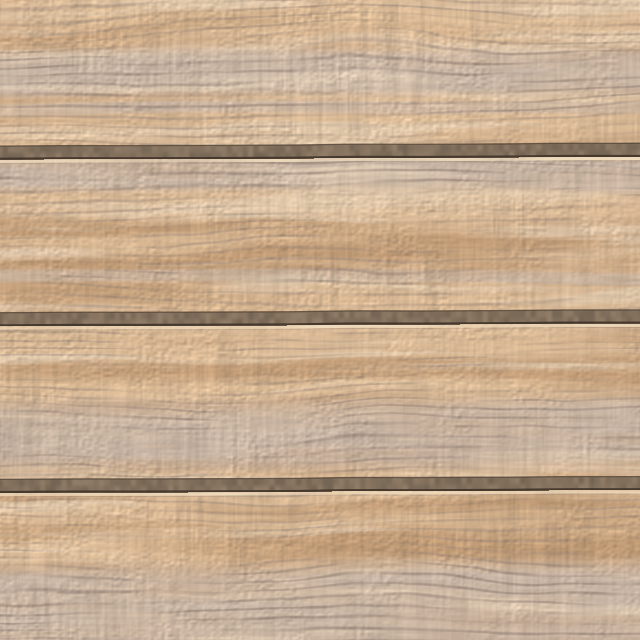
Reproduce this texture procedurally as a WebGL 2 fragment shader.

```glsl
#version 300 es
precision highp float;
// Four rough-sawn horizontal boards separated by shallow shadowed grooves.
// Each board layers tan and greyed bands, warped growth rings, upright saw
// marks and small pits, all made from value noise seeded by the board index.

#define PITCH 0.2604        // board plus groove height
#define TOP_OFFSET 0.0130   // part of the first board above the canvas
#define GROOVE 0.0215       // groove height
#define TILT 0.004          // slope of the boards across the canvas
#define RING_COUNT 68.0     // growth rings per canvas height
#define RING_DEPTH 0.55
#define SAW_DEPTH 0.13
#define FIBRE_DEPTH 0.07
#define PIT_DEPTH 0.16

uniform vec2 u_resolution;
out vec4 outColor;

const vec3 GOLD = vec3(0.85, 0.725, 0.585);
const vec3 TAN = vec3(0.755, 0.61, 0.465);
const vec3 PALE = vec3(0.89, 0.81, 0.71);
const vec3 WEATHERED = vec3(0.785, 0.71, 0.645);
const vec3 RING = vec3(0.59, 0.515, 0.47);
const vec3 GROOVE_FACE = vec3(0.51, 0.44, 0.365);
const vec3 SHADOW = vec3(0.25, 0.20, 0.16);
const vec3 BEVEL = vec3(0.94, 0.86, 0.74);

// Greyed band of each board: centre and half height, from the board top
const vec4 GREY_CENTRE = vec4(0.128, 0.022, 0.165, 0.185);
const vec4 GREY_HALF = vec4(0.036, 0.028, 0.052, 0.070);

float hash(vec2 p) {
  vec3 q = fract(vec3(p.xyx) * 0.1031);
  q += dot(q, q.yzx + 33.33);
  return fract((q.x + q.y) * q.z);
}

float noise(vec2 p) {
  vec2 i = floor(p), f = fract(p);
  f = f * f * (3.0 - 2.0 * f);
  return mix(mix(hash(i), hash(i + vec2(1, 0)), f.x),
             mix(hash(i + vec2(0, 1)), hash(i + vec2(1, 1)), f.x), f.y);
}

float fbm(vec2 p) {
  float sum = 0.0, gain = 0.5;
  for (int i = 0; i < 4; i++) {
    sum += gain * noise(p);
    p = p * 2.03 + 17.7;
    gain *= 0.5;
  }
  return sum / 0.9375;
}

// Antialiased coverage of a horizontal stripe
float stripe(float d, float centre, float width, float px) {
  float cover = clamp((width * 0.5 - abs(d - centre)) / px + 0.5, 0.0, 1.0);
  return cover * min(1.0, width / px);
}

float softBand(float d, float centre, float halfHeight) {
  return 1.0 - smoothstep(halfHeight * 0.6, halfHeight * 1.3, abs(d - centre));
}

// Grain height bent by slow drift and one swell near the middle
float warpedDepth(float x, float d, float seed) {
  float drift = (fbm(vec2(x * 2.5, d * 9.0 + seed)) - 0.5) * 0.035;
  float along = (x - 0.42 - 0.2 * hash(vec2(seed, 3.0))) / 0.13;
  float across = (d - 0.07 - 0.09 * hash(vec2(seed, 8.0))) / 0.055;
  return d + drift + 0.016 * exp(-along * along - across * across);
}

vec3 boardColor(vec2 p, float d, int board, float seed) {
  float grain = warpedDepth(p.x, d, seed);
  float band = fbm(vec2(p.x * 1.4 + seed, grain * 30.0));
  vec3 color = mix(TAN, GOLD, smoothstep(0.25, 0.68, band));

  // Weathered areas and pale streaks
  float edge = d + (noise(vec2(p.x * 3.0, seed)) - 0.5) * 0.016;
  float grey = softBand(edge, GREY_CENTRE[board], GREY_HALF[board]);
  grey = max(grey, 0.75 * softBand(edge, PITCH - 0.077, 0.010));
  grey *= 0.55 + 0.7 * fbm(vec2(p.x * 4.0 + seed, d * 45.0));
  color = mix(color, WEATHERED, clamp(grey, 0.0, 1.0));
  float pale = fbm(vec2(p.x * 2.0, grain * 42.0 + seed * 2.0));
  color = mix(color, PALE, 0.65 * smoothstep(0.52, 0.78, pale));

  // Broken growth rings with uneven spacing
  float phase = grain * RING_COUNT + 1.6 * noise(vec2(p.x * 2.0, grain * 16.0 + seed));
  float ring = smoothstep(0.22, 0.03, abs(fract(phase) - 0.5));
  float broken = smoothstep(0.3, 0.72, fbm(vec2(p.x * 7.0 + seed, grain * 32.0)));
  color = mix(color, RING, ring * broken * RING_DEPTH * (0.75 + 0.4 * grey));

  // Upright saw marks, fibres and embossed pits
  float saw = noise(vec2(p.x * 150.0 + seed, d * 11.0)) * 0.55
            + noise(vec2(p.x * 290.0, d * 28.0 + seed)) * 0.45 - 0.5;
  float sawPatch = 0.5 + noise(vec2(p.x * 6.0, d * 12.0 + seed));
  float fibre = noise(vec2(p.x * 22.0 + seed, d * 250.0)) - 0.5;
  vec2 q = vec2(p.x * 170.0 + seed, d * 220.0);
  float pit = (noise(q) - noise(q + vec2(0.5, 0.7))) * noise(q * 0.12);
  return color * (1.0 + saw * sawPatch * SAW_DEPTH + fibre * FIBRE_DEPTH + pit * PIT_DEPTH);
}

void main() {
  vec2 p = gl_FragCoord.xy / u_resolution;
  float px = 1.0 / u_resolution.y;
  float waver = (noise(vec2(p.x * 9.0, 5.0)) - 0.5) * 0.0012;
  float fromTop = 1.0 - p.y + TOP_OFFSET + (p.x - 0.5) * TILT + waver;
  float index = floor(fromTop / PITCH);
  float d = fromTop - index * PITCH;
  float seed = index * 19.0 + 7.0;
  vec3 color = boardColor(p, d, clamp(int(index), 0, 3), seed);

  // Lit bevel with a thin worn seam under it
  float worn = 0.55 + 0.45 * noise(vec2(p.x * 14.0, seed));
  color = mix(color, BEVEL, worn * stripe(d, 0.0025, 0.005, px));
  color = mix(color, RING, 0.45 * worn * stripe(d, 0.006, 0.0014, px));

  // Groove face with a dark line on either side
  float grooveTop = PITCH - GROOVE;
  float face = 0.88 + 0.24 * noise(vec2(p.x * 120.0, d * 90.0 + seed));
  color = mix(color, GROOVE_FACE * face, clamp((d - grooveTop) / px + 0.5, 0.0, 1.0));
  color = mix(color, SHADOW, 0.65 * stripe(d, grooveTop, 0.002, px));
  color = mix(color, SHADOW, 0.9 * stripe(d, PITCH - 0.0017, 0.0034, px));
  outColor = vec4(color, 1.0);
}
```
